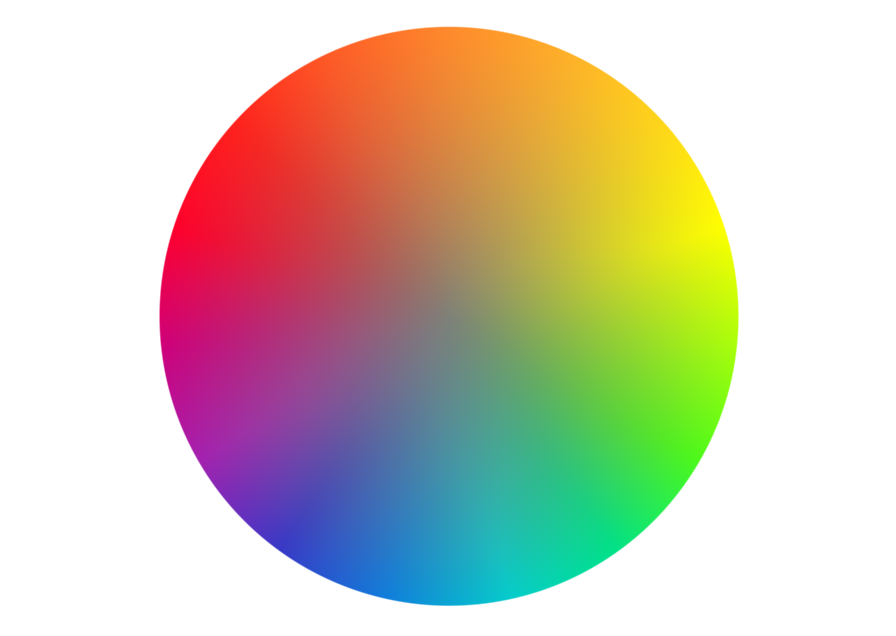
Reproduce this background procedurally as a Shadertoy shader.

```glsl
// A soft colour wheel on white: vivid hues at the rim melt into grey at the centre.

#define CENTRE vec2(0.706, 0.5027)
#define RADIUS 0.4551
#define GREY vec3(0.495, 0.505, 0.470)
#define FIRST_ANGLE 0.31416
#define CENTRE_SPREAD 0.9
#define BOOST 0.2
#define TOP_BOOST 0.3

const float TAU = 6.2831853;
const int STOPS = 15;
const int SAMPLES = 9;

// Rim hues, evenly spaced counterclockwise from yellow
const vec3 RIM[STOPS] = vec3[STOPS](
    vec3(1.00, 1.00, 0.00), vec3(1.00, 0.84, 0.10), vec3(1.00, 0.69, 0.16),
    vec3(1.00, 0.54, 0.17), vec3(1.00, 0.36, 0.15), vec3(1.00, 0.13, 0.11),
    vec3(1.00, 0.00, 0.17), vec3(0.81, 0.00, 0.48), vec3(0.64, 0.13, 0.69),
    vec3(0.22, 0.22, 0.78), vec3(0.06, 0.50, 0.86), vec3(0.02, 0.80, 0.80),
    vec3(0.00, 0.89, 0.52), vec3(0.30, 0.98, 0.10), vec3(0.66, 1.00, 0.04));

// Linear blend between the two stops around an angle
vec3 rimColour(float angle) {
    float position = fract((angle - FIRST_ANGLE) / TAU) * float(STOPS);
    int stop = int(position) % STOPS;
    return mix(RIM[stop], RIM[(stop + 1) % STOPS], fract(position));
}

// Average over an arc that widens towards the centre
vec3 softRimColour(float angle, float radius) {
    float spread = CENTRE_SPREAD * (1.0 - radius) * (1.0 - radius);
    vec3 sum = vec3(0.0);
    for (int i = 0; i < SAMPLES; i++) {
        float offset = 2.0 * float(i) / float(SAMPLES - 1) - 1.0;
        sum += rimColour(angle + offset * spread);
    }
    return sum / float(SAMPLES);
}

void mainImage(out vec4 fragColor, in vec2 fragCoord) {
    // Centre the wide canvas, with its height as the unit
    vec2 uv = fragCoord / iResolution.y;
    vec2 p = (uv - CENTRE) / RADIUS;
    float dist = length(p);
    float radius = min(dist, 1.0);
    float angle = atan(p.y, p.x + (dist < 1e-5 ? 1e-5 : 0.0));

    // Saturation grows with radius, faster in the upper half
    float lift = BOOST + TOP_BOOST * p.y / max(dist, 1e-5);
    float saturation = radius * (1.0 + (1.0 - radius) * lift);
    vec3 wheel = mix(GREY, softRimColour(angle, radius), saturation);

    // Smooth disc edge over white
    float pixel = 1.0 / (RADIUS * iResolution.y);
    float mask = 1.0 - smoothstep(1.0 - pixel, 1.0 + pixel, dist);
    fragColor = vec4(mix(vec3(1.0), wheel, mask), 1.0);
}
```
